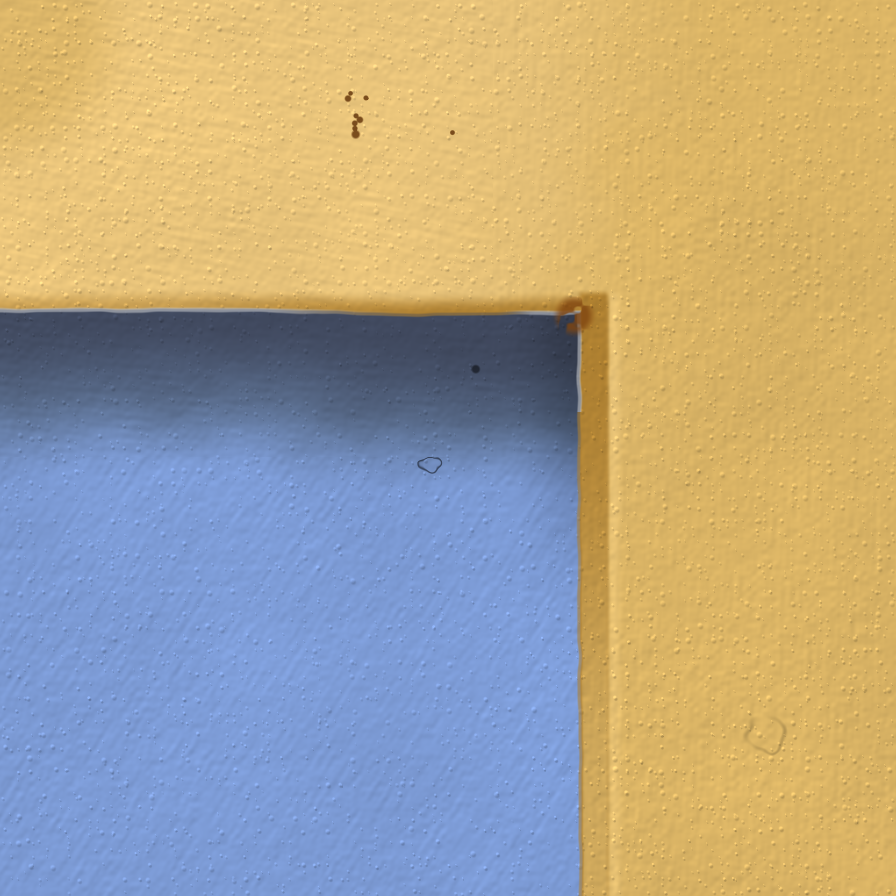
Reproduce this texture procedurally as a three.js fragment shader.

```glsl
varying vec2 vUv;

const vec3 YELLOW_LIGHT = vec3(0.92, 0.775, 0.485);
const vec3 YELLOW_DEEP = vec3(0.855, 0.705, 0.395);
const vec3 OCHRE = vec3(0.68, 0.50, 0.19);
const vec3 BEVEL_LIT = vec3(0.81, 0.66, 0.36);
const vec3 RUST = vec3(0.50, 0.27, 0.06);
const vec3 BLUE_LIT = vec3(0.49, 0.61, 0.84);
const vec3 BLUE_MID = vec3(0.36, 0.44, 0.57);
const vec3 BLUE_DARK = vec3(0.255, 0.29, 0.375);
const vec3 CHALK = vec3(0.72, 0.73, 0.75);
const vec2 CORNER = vec2(0.647, 0.655);
const vec2 BEVEL = vec2(0.032, 0.018);
const vec2 TO_LIGHT = vec2(-0.0012, 0.0022);
const vec2 PITS = vec2(0.401, 0.872);
const vec2 KNOT = vec2(0.855, 0.182);
const vec2 CRACK = vec2(0.480, 0.482);
const float EDGE = 0.0013;
const float RELIEF = 0.20;

float hash(vec2 p) {
  return fract(sin(dot(p, vec2(127.1, 311.7))) * 43758.5453);
}

float noise(vec2 p) {
  vec2 i = floor(p), f = fract(p);
  f = f * f * (3.0 - 2.0 * f);
  return mix(mix(hash(i), hash(i + vec2(1.0, 0.0)), f.x),
             mix(hash(i + vec2(0.0, 1.0)), hash(i + 1.0), f.x), f.y);
}

float fbm(vec2 p) {
  float sum = 0.0, amp = 0.5;
  for (int i = 0; i < 4; i++) {
    sum += amp * noise(p);
    p = p * 2.03 + 17.3;
    amp *= 0.5;
  }
  return sum;
}

// Sparse round grains, one candidate per cell
float grains(vec2 p, float density) {
  vec2 cell = floor(p);
  vec2 center = 0.3 + 0.4 * vec2(hash(cell + 3.1), hash(cell + 8.7));
  float radius = 0.12 + 0.18 * hash(cell + 5.3);
  float d = length(fract(p) - center) / radius;
  return step(1.0 - density, hash(cell)) * (1.0 - smoothstep(0.2, 1.0, d));
}

vec2 rotate(vec2 p, float a) {
  return vec2(cos(a) * p.x + sin(a) * p.y, cos(a) * p.y - sin(a) * p.x);
}

// Plaster height: brush strokes, fine tooth and grains
float plaster(vec2 p, float angle, float density) {
  float strokes = noise(rotate(p, angle) * vec2(28.0, 190.0));
  float tooth = noise(p * 170.0) * 0.45 + noise(p * 75.0 + 9.0) * 0.5;
  float grit = grains(p * 75.0, density) + 0.7 * grains(p * 125.0 + 31.0, density);
  return strokes * 0.4 + tooth + grit * 0.8;
}

float spot(vec2 p, vec2 center, float radius) {
  return 1.0 - smoothstep(radius * 0.5, radius, length(p - center));
}

float ring(vec2 p, float radius, float width) {
  return 1.0 - smoothstep(0.0, width, abs(length(p) - radius));
}

vec3 yellowWall(vec2 p, float cloud) {
  float deep = smoothstep(0.45, 0.85, p.x + 0.18 * (1.0 - p.y) + 0.3 * (cloud - 0.5));
  deep = max(deep, 0.8 * spot(p, vec2(0.0, 0.96), 0.16));
  return mix(YELLOW_LIGHT, YELLOW_DEEP, deep) * (0.96 + 0.08 * cloud);
}

vec3 bluePanel(vec2 p, float cloud) {
  float depth = CORNER.y - p.y + 0.045 * (cloud - 0.5) - 0.02 * (p.x / CORNER.x - 0.5);
  vec3 c = mix(BLUE_DARK, BLUE_MID, smoothstep(0.015, 0.15, depth));
  c = mix(c, BLUE_LIT, smoothstep(0.10, 0.20, depth));
  float side = smoothstep(0.56, CORNER.x, p.x) * smoothstep(0.30, 0.56, p.y);
  return mix(c, c * 0.78, side) * (0.96 + 0.08 * cloud);
}

void main() {
  vec2 p = vUv;
  float cloud = fbm(p * 7.0);
  float wobble = noise(p * 45.0) - 0.5;

  // Signed distances past the recess edges
  float sag = 0.005 * smoothstep(0.28, 0.45, p.x) - 0.002 * smoothstep(0.48, 0.6, p.x);
  float above = p.y - CORNER.y + sag + 0.0025 * wobble;
  float beside = p.x - CORNER.x - 0.004 * (CORNER.y - p.y) + 0.002 * wobble;
  float outside = max(above, beside);
  float panel = 1.0 - smoothstep(-EDGE, EDGE, outside);

  // Relief, with strokes turning by region
  float shade = smoothstep(0.44, 0.54, p.y);
  float wallAngle = p.x < 0.55 && p.y > CORNER.y ? -0.2 : 1.55;
  float angle = panel > 0.5 ? mix(1.0, -0.08, step(0.5, shade)) : wallAngle;
  float density = mix(0.30, 0.22, panel);
  float relief = plaster(p, angle, density) - plaster(p + TO_LIGHT, angle, density);
  float roughness = 0.6 + 0.7 * fbm(p * 5.0 + 40.0);

  vec3 wall = yellowWall(p, cloud);

  // Bevels and their outer ridge
  float top = 1.0 - smoothstep(0.002, BEVEL.y + 0.006, above);
  top *= 1.0 - smoothstep(0.675, 0.682, p.x);
  wall = mix(wall, OCHRE, top * mix(0.55, 0.95, smoothstep(0.15, 0.5, p.x)));
  float under = 1.0 - smoothstep(0.668, 0.678, p.y);
  float ridge = beside - BEVEL.x + 0.003 * (CORNER.y - p.y);
  float side = under * (1.0 - smoothstep(-0.005, 0.003, ridge));
  vec3 sideColor = mix(BEVEL_LIT, OCHRE, smoothstep(0.10, 0.62, p.y));
  wall = mix(wall, sideColor, side * smoothstep(-0.004, 0.004, beside));
  wall += 0.05 * under * (1.0 - smoothstep(0.0, 0.012, abs(ridge - 0.006)));

  vec3 color = mix(wall, bluePanel(p, cloud), panel);
  color *= 1.0 + RELIEF * roughness * clamp(relief, -1.3, 1.0);

  // Chalky and rusty paint seams
  float seam = 1.0 - smoothstep(0.001, 0.0035, abs(outside + 0.001));
  float chalk = max(1.0 - smoothstep(0.28, 0.48, p.x), smoothstep(0.55, 0.6, p.x) * step(0.54, p.y));
  color = mix(color, CHALK, seam * chalk * 0.65);
  color = mix(color, OCHRE, seam * (1.0 - chalk) * 0.6);
  float rust = spot(p, vec2(0.641, 0.648), 0.026) * smoothstep(0.35, 0.6, noise(p * 110.0));
  color = mix(color, RUST, rust * 0.8);

  // Pits, knot and hairline crack
  float pits = spot(p, vec2(0.505, 0.852), 0.0035) + spot(p, vec2(0.397, 0.850), 0.006);
  for (int i = 0; i < 8; i++) {
    vec2 id = vec2(float(i), 4.0);
    vec2 offset = (vec2(hash(id), hash(id + 7.0)) - 0.5) * vec2(0.026, 0.048);
    pits += spot(p, PITS + offset, 0.002 + 0.003 * hash(id + 2.0));
  }
  color = mix(color, RUST * 0.8, min(pits, 1.0) * 0.85);
  color *= 1.0 - 0.5 * spot(p, vec2(0.531, 0.588), 0.006);
  vec2 k = p - KNOT + 0.010 * (vec2(noise(p * 80.0), noise(p * 80.0 + 20.0)) - 0.5);
  color *= 1.0 - 0.22 * ring(k, 0.021, 0.004) * noise(p * 60.0 + 3.0);
  vec2 c = p - CRACK + 0.008 * (vec2(noise(p * 120.0), noise(p * 120.0 + 50.0)) - 0.5);
  color *= 1.0 - 0.5 * ring(c, 0.010, 0.0018);

  gl_FragColor = vec4(color, 1.0);
}
```
